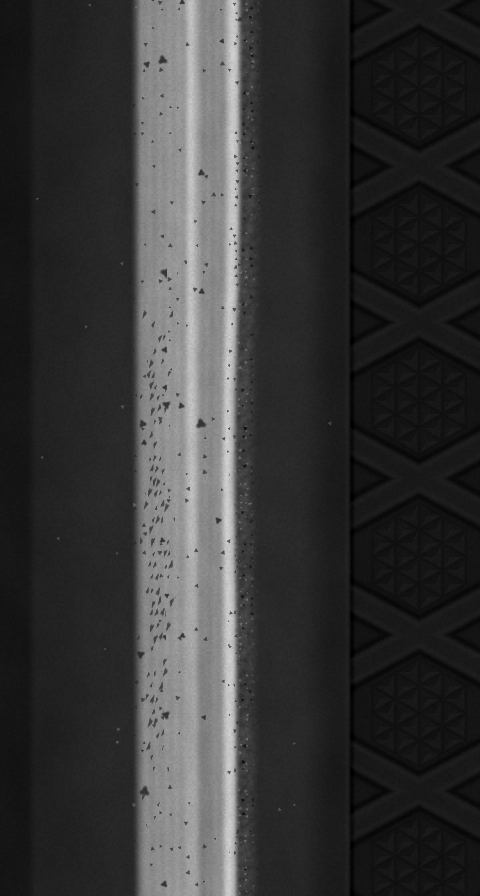
Give the GLSL for this texture, as a Shadertoy shader.

```glsl
// A worn metal rail with a bright polished band, beside a dark rubber mat.
// The rail is a profile of soft steps and ridges with cellular pits and dust;
// the mat is a folded lattice of crossing straps and hexagons of small pyramids.

vec2 hash2(vec2 c) {
    vec3 a = fract(c.xyx * vec3(0.1031, 0.1030, 0.0973));
    a += dot(a, a.yzx + 33.33);
    return fract((a.xx + a.yz) * a.zy);
}

float bell(float x, float width) {
    return exp(-x * x / (width * width));
}

// One ragged spot in some of the cells
float specks(vec2 q, float density, float radius) {
    vec2 id = floor(q);
    vec2 place = hash2(id), pick = hash2(id + 57.0);
    vec2 d = fract(q) - mix(vec2(0.3), vec2(0.7), place);
    float r = radius * (0.45 + 0.55 * pick.y);
    r *= 1.0 + 0.25 * sin(3.0 * atan(d.y, d.x) + 6.3 * place.x);
    return step(pick.x, density) * (1.0 - smoothstep(r * 0.5, r * 1.25, length(d)));
}

// Soft cloudiness from layered sines
float mottle(vec2 q) {
    float sum = 0.0, gain = 0.5;
    for (int i = 0; i < 4; i++) {
        sum += gain * sin(q.x + 1.7 * sin(q.y * 0.8)) * sin(q.y + 1.3 * sin(q.x * 0.7));
        q = mat2(1.5, 1.1, -1.1, 1.5) * q + 2.3;
        gain *= 0.6;
    }
    return sum;
}

// Hexagon filled with three-sided pyramids, as a change of tone
float pyramids(vec2 c) {
    float nearest = 1.0, facet = 0.0, apothem = 0.0;
    for (int i = 0; i < 3; i++) {
        float angle = float(i) * 2.0944;
        vec2 normal = vec2(cos(angle), sin(angle));
        float t = dot(c, normal) / 0.049;
        float e = t - round(t);
        apothem = max(apothem, abs(t));
        if (abs(e) < nearest) {
            nearest = abs(e);
            facet = sign(e) * dot(normal, vec2(-0.5, 0.86));
        }
    }
    float groove = 1.0 - smoothstep(0.0, 0.12, nearest);
    return (0.014 * facet * (1.0 - groove) - 0.022 * groove + 0.006)
        * (1.0 - smoothstep(2.0, 2.1, apothem));
}

float mat(vec2 q) {
    float period = 0.3254;
    vec2 c = vec2(q.x - 0.873, mod(q.y - 0.056 + period * 0.5, period) - period * 0.5);
    float crossY = period * 0.5 - abs(c.y);
    float strap = 0.88 * abs(crossY - 0.54 * abs(c.x)) - 0.028;
    float tone = 0.077 + pyramids(c) * smoothstep(0.0, 0.01, strap);
    tone = mix(tone, 0.094, 1.0 - smoothstep(-0.006, 0.004, strap));
    tone -= 0.042 * bell(strap - 0.004, 0.007);
    tone += 0.018 * bell(strap + 0.009, 0.006);
    return tone + 0.006 * mottle(q * 25.0);
}

float rail(vec2 q, float v) {
    float x = q.x;
    float edge = 0.490 + 0.007 * smoothstep(0.55, 0.8, v) - 0.004 * bell(v - 0.47, 0.12);

    // Dull sides
    float left = mix(0.075, 0.118, smoothstep(0.055, 0.078, x));
    left += 0.03 * smoothstep(0.09, 0.25, x);
    float right = mix(0.15, 0.098, smoothstep(0.62, 0.70, x));
    float tone = x < 0.4 ? left : right;
    tone += 0.012 * mottle(q * vec2(18.0, 12.0)) + 0.01 * bell(v - 0.5, 0.35);
    tone += 0.16 * specks(q * 30.0, 0.025, 0.12) * step(0.07, x) * step(x, 0.71);

    // Grainy fringe right of the band
    float fringe = (1.0 - smoothstep(edge + 0.022, edge + 0.055, x)) * step(0.4, x);
    tone += fringe * (0.085 + 0.06 * mottle(q * 130.0));
    tone += fringe * 0.15 * specks(q * 75.0, 0.35, 0.25);
    tone -= fringe * 0.14 * specks(q * 62.0 + 9.0, 0.35, 0.25);

    // Polished band with two bright ridges
    float start = 0.289 + 0.005 * (0.5 - v);
    float band = smoothstep(start - 0.017, start + 0.012, x);
    band *= 1.0 - smoothstep(edge - 0.004, edge + 0.012, x);
    float metal = 0.53 + 0.05 * smoothstep(0.30, 0.37, x) - 0.05 * smoothstep(0.405, 0.43, x);
    metal += 0.17 * bell(x - 0.399, 0.011) * mix(0.35, 1.0, smoothstep(0.2, 0.5, v));
    metal += 0.26 * bell(x - edge + 0.012, 0.013);
    metal -= 0.05 * bell(x - 0.425, 0.012) * (1.0 - smoothstep(0.15, 0.4, v));
    metal += 0.012 * sin(x * 310.0 + sin(q.y * 3.0)) + 0.025 * mottle(q * vec2(45.0, 22.0));

    // Pits: large, small, and a column of slanted scratches
    float leftSide = 1.0 - smoothstep(0.34, 0.41, x);
    float pits = specks(q * 25.0 + 3.0, 0.04 + 0.11 * leftSide, 0.25);
    pits = max(pits, 0.8 * specks(q * 55.0, 0.06 + 0.10 * leftSide, 0.25));
    pits = max(pits, 0.8 * specks(q * 60.0 + 5.0, 0.5 * bell(x - edge + 0.004, 0.008), 0.25));
    float worn = smoothstep(0.04, 0.25, v) * (1.0 - smoothstep(0.55, 0.74, v));
    float column = bell(x - 0.326, 0.021) * worn;
    vec2 slanted = vec2(x - 0.3 * q.y, q.y) * vec2(90.0, 40.0);
    pits = max(pits, 0.8 * specks(slanted, 0.75 * column, 0.36));
    metal = mix(metal, 0.17, pits * 0.9);
    return mix(tone, metal, band);
}

void mainImage(out vec4 fragColor, in vec2 fragCoord) {
    vec2 q = fragCoord / iResolution.x;
    float v = fragCoord.y / iResolution.y;
    float tone = mix(rail(q, v), mat(q), smoothstep(0.727, 0.733, q.x));
    tone -= 0.06 * bell(q.x - 0.733, 0.005);
    tone += 0.02 * bell(q.x - 0.723, 0.004);
    float grain = hash2(floor(q * 270.0)).x - 0.5;
    tone += grain * (0.010 + 0.05 * tone);
    fragColor = vec4(vec3(clamp(tone, 0.0, 1.0)), 1.0);
}
```
